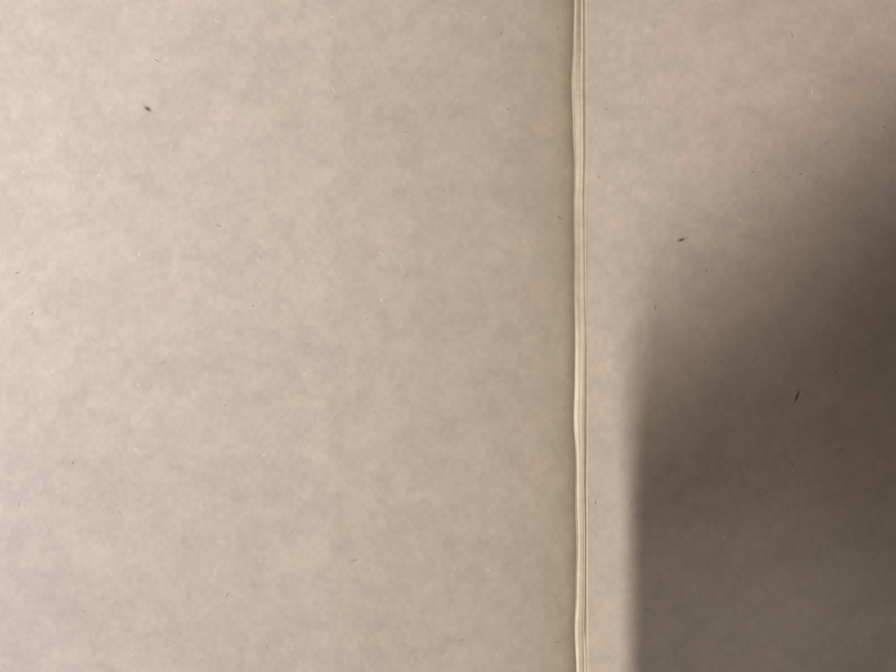
Write a Shadertoy shader that draws this texture.

```glsl
float hash(vec2 p) {
    vec3 q = fract(vec3(p.xyx) * 0.1031);
    q += dot(q, q.yzx + 33.33);
    return fract((q.x + q.y) * q.z);
}

float noise(vec2 p) {
    vec2 cell = floor(p);
    vec2 f = fract(p);
    f = f * f * (3.0 - 2.0 * f);
    float low = mix(hash(cell), hash(cell + vec2(1, 0)), f.x);
    float high = mix(hash(cell + vec2(0, 1)), hash(cell + vec2(1, 1)), f.x);
    return mix(low, high, f.y);
}

float fbm(vec2 p, int octaves) {
    float sum = 0.0, weight = 0.5;
    for (int i = 0; i < octaves; i++) {
        sum += weight * (noise(p) - 0.5);
        p = mat2(1.6, 1.2, -1.2, 1.6) * p + 17.3;
        weight *= 0.6;
    }
    return sum;
}

// Soft short stroke centred on a point
float fleck(vec2 p, vec2 centre, float angle, vec2 size) {
    vec2 d = p - centre;
    float c = cos(angle), s = sin(angle);
    d = vec2(c * d.x + s * d.y, c * d.y - s * d.x) / size;
    return exp(-dot(d, d));
}

// One randomly turned fibre in some of the grid cells
float scatteredFlecks(vec2 p, float density, float chance, float seed) {
    vec2 cell = floor(p * density);
    vec2 id = cell + seed;
    vec2 offset = 0.25 + 0.5 * vec2(hash(id + 3.1), hash(id + 8.7));
    vec2 size = vec2(0.0015 + 0.003 * hash(id + 5.9), 0.0012);
    float present = step(hash(id), chance) * (0.4 + 0.6 * hash(id + 1.7));
    return present * fleck(p, (cell + offset) / density, 6.28 * hash(id + 2.3), size);
}

float paperGrain(vec2 p) {
    float clouds = fbm(p * vec2(9.0, 11.0), 3) * 0.035;
    float mottle = fbm(p * 42.0 + 5.0, 3) * 0.055;
    float fibres = fbm(p * vec2(150.0, 125.0), 2) * 0.05;
    return clouds + mottle + fibres;
}

vec3 leftSheet(vec2 p, float foldX) {
    float across = clamp(p.x / foldX, 0.0, 1.0);
    vec3 col = mix(vec3(0.87, 0.80, 0.755), vec3(0.69, 0.62, 0.55), pow(across, 1.1));
    col *= 1.0 - 0.07 * (1.0 - across) * smoothstep(0.6, 0.0, p.y);
    col += 0.015 * exp(-pow((p.x - 0.47) / 0.025, 2.0));
    // Olive shade gathering beside the fold
    float gap = max(foldX - p.x, 0.0);
    col *= 1.0 - vec3(0.10, 0.10, 0.15) * exp(-gap / 0.035);
    col *= 1.0 - vec3(0.20, 0.20, 0.24) * exp(-gap / 0.006);
    return col;
}

vec3 rightSheet(vec2 p) {
    vec3 col = mix(vec3(0.75, 0.68, 0.61), vec3(0.69, 0.61, 0.55), smoothstep(0.88, 1.3, p.x));
    // Cast shadow: steep left side, broad diagonal top
    float blur = mix(0.018, 0.065, smoothstep(0.2, 0.8, p.y));
    float side = smoothstep(0.936 - blur, 0.942 + blur, p.x);
    float depth = 0.66 + (p.x - 0.95) * 0.85 - p.y;
    float top = smoothstep(-0.10, 0.46, depth);
    vec3 shadow = mix(vec3(0.43, 0.385, 0.34), vec3(0.37, 0.32, 0.275), smoothstep(0.05, 0.36, p.y));
    shadow *= 1.0 - 0.10 * smoothstep(1.15, 1.34, p.x);
    return mix(col, shadow, side * top);
}

// Pale torn strip made of thin layered lines
vec3 tornRidge(float along, float y) {
    float wander = 0.12 * (noise(vec2(y * 14.0, 2.0)) - 0.5);
    float layers = noise(vec2((along + wander) * 8.0, y * 5.0));
    vec3 col = mix(vec3(0.63, 0.55, 0.46), vec3(0.86, 0.79, 0.69), layers);
    col += 0.09 * exp(-pow((along - 0.16) / 0.13, 2.0));
    float slit = exp(-pow((along + wander - 0.80) / 0.07, 2.0));
    float slitReach = smoothstep(0.03, 0.07, y) * (1.0 - 0.6 * smoothstep(0.30, 0.40, y));
    return col * (1.0 - 0.30 * slit * slitReach);
}

void mainImage(out vec4 fragColor, in vec2 fragCoord) {
    vec2 p = fragCoord / iResolution.y;
    float edge = 0.0015 + 0.5 / iResolution.y;

    // Fold line with a slight lean and ragged rim
    float foldX = 0.857 - 0.005 * p.y + 0.005 * (noise(vec2(p.y * 16.0, 4.0)) - 0.5);
    float ridgeEnd = 0.876 - 0.003 * p.y;
    float along = (p.x - foldX) / (ridgeEnd - foldX);
    float onRidge = smoothstep(foldX - edge, foldX + edge, p.x);
    float onRight = smoothstep(ridgeEnd - edge, ridgeEnd + edge, p.x);

    vec3 col = mix(leftSheet(p, foldX), tornRidge(along, p.y), onRidge);
    col = mix(col, rightSheet(p), onRight);

    // Paper fibres and specks
    col *= 1.0 + paperGrain(p) * 1.4;
    float pale = scatteredFlecks(p, 17.0, 0.22, 40.0);
    float dark = scatteredFlecks(p, 14.0, 0.20, 90.0);
    col *= 1.0 + 0.12 * pale - 0.20 * dark;
    float marks = fleck(p, vec2(0.220, 0.838), -0.6, vec2(0.005, 0.0025));
    marks += fleck(p, vec2(1.014, 0.643), 0.3, vec2(0.005, 0.002));
    marks += fleck(p, vec2(1.186, 0.410), 1.2, vec2(0.008, 0.0018));
    col *= 1.0 - 0.48 * marks;

    fragColor = vec4(clamp(col, 0.0, 1.0), 1.0);
}
```
